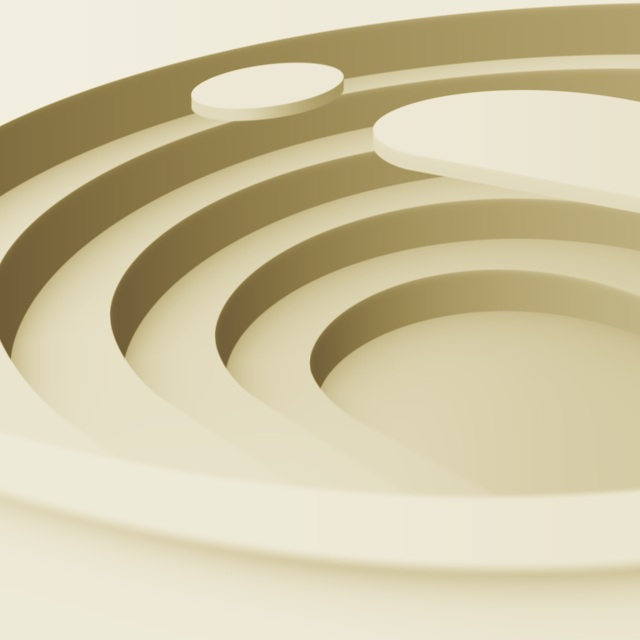
This background is drawn by a Shadertoy shader. Its source:

```glsl
// Nested rounded recesses stepping down into a cream basin, with a disc and a slab afloat.
// Each recess is a rim curve filled with wall, then a foot curve filled with the next tread.
// Everything is painted back to front; one tone value per part drives a sand colour ramp.

const int LEVELS = 5;
// Back curves: left end x, left end y, run to the crest, rise to the crest
const vec4 RIM[LEVELS] = vec4[](
    vec4(-.221, .583, 1.302, .413), vec4(-.016, .531, .990, .362),
    vec4(.172, .508, .677, .280), vec4(.336, .475, .469, .215),
    vec4(.484, .432, .297, .147));
const vec4 FOOT[LEVELS] = vec4[](
    vec4(-.169, .479, 1.172, .436), vec4(.016, .427, .898, .406),
    vec4(.190, .408, .677, .328), vec4(.352, .410, .456, .217),
    vec4(.495, .368, .293, .146));
// Front curves: slope of the straight side, depth and width of the bend
const vec3 FRONT[LEVELS] = vec3[](
    vec3(2., .26, .1), vec3(.75, .098, .117), vec3(.66, .077, .085),
    vec3(.64, .056, .062), vec3(.55, .048, .078));

const vec4 SLAB_BACK = vec4(.583, .798, .234, .061);
const vec3 SLAB_FRONT = vec3(.187, .027, .059);
const float SLAB_THICKNESS = .026;
const vec2 DISC_CENTER = vec2(.418, .866);
const vec2 DISC_RADII = vec2(.119, .033);
const float DISC_TILT = .12;
const float DISC_THICKNESS = .019;

const float WALL_DARK = .43, WALL_LIGHT = .80;
const float TREAD_OUTER = .915, TREAD_INNER = .865;
const float CREASE_DEPTH = .14, CREASE_WIDTH = .032;
const float SURFACE = .937, FACE = .928;
const float EDGE = .0009;

// Sand ramp: takes the red value, lets green and blue fall away in shade
vec3 sand(float tone) {
    float q = 1. - tone;
    return vec3(tone, tone - q * (.28 - .27 * q), tone - q * (1.45 - 1.9 * q));
}

float backHeight(float x, vec4 c) {
    float u = 1. - (x - c.x) / c.z;
    float arch = u > 0. ? pow(max(1. - u * u, 0.), .54) : 1. - .5 * u * u;
    return c.y + c.w * arch;
}

float frontHeight(float x, vec4 c, vec3 f) {
    float s = max(x - c.x, 0.);
    float u = 1. - min(s / f.z, 1.);
    return c.y - f.x * s - f.y * sqrt(1. - u * u);
}

// Approximate distances, positive inside the shape
float insideBack(vec2 p, vec4 c) {
    const float h = .0015;
    float slope = (backHeight(p.x + h, c) - backHeight(p.x - h, c)) / (2. * h);
    return min((backHeight(p.x, c) - p.y) * inversesqrt(1. + slope * slope), p.x - c.x);
}

float insideFront(vec2 p, vec4 c, vec3 f) {
    const float h = .0015;
    float slope = (frontHeight(p.x + h, c, f) - frontHeight(p.x - h, c, f)) / (2. * h);
    return (p.y - frontHeight(p.x, c, f)) * inversesqrt(1. + slope * slope);
}

float insideEllipse(vec2 p, vec2 r) {
    float k = length(p / r);
    return k * (1. - k) / max(length(p / (r * r)), .001);
}

float cover(float d, float w) { return smoothstep(-w, w, d); }

void mainImage(out vec4 fragColor, in vec2 fragCoord) {
    vec2 p = fragCoord / iResolution.y;
    float w = EDGE + .6 / iResolution.y;
    float tone = SURFACE + .012 * (1. - smoothstep(0., .6, p.x));

    // Recesses, outermost first; front edges blur towards the viewer
    float frontBlur = w + .006 * (1. - smoothstep(.22, .42, p.y));
    float creaseFade = mix(1., .4, smoothstep(.2, 1., p.x));
    for (int i = 0; i < LEVELS; i++) {
        float depth = float(i) / float(LEVELS - 1);
        float back = insideBack(p, RIM[i]);
        float mask = cover(back, w) * cover(insideFront(p, RIM[i], FRONT[i]), frontBlur);

        float along = max(p.x - RIM[i].x, 0.) / RIM[i].z;
        float wall = mix(WALL_DARK, WALL_LIGHT, 1. - exp(-1.3 * along));
        wall += .09 * exp(-max(back, 0.) / .004);

        float foot = insideBack(p, FOOT[i]);
        float tread = mix(TREAD_OUTER, TREAD_INNER, depth);
        tread += .022 * depth * (1. - smoothstep(.22, .42, p.y)) * (1. - smoothstep(.4, .8, p.x));
        tread -= .03 * depth * smoothstep(.6, 1., p.x);
        tread -= CREASE_DEPTH * creaseFade * exp(-max(foot, 0.) / CREASE_WIDTH);
        tone = mix(tone, mix(wall, tread, cover(foot, w)), mask);
    }

    // Slab: side first, then its top face
    vec2 lifted = p + vec2(0., SLAB_THICKNESS);
    float slabBack = cover(insideBack(p, SLAB_BACK), w);
    float slabFace = insideFront(p, SLAB_BACK, SLAB_FRONT);
    float slabSide = insideFront(lifted, SLAB_BACK, SLAB_FRONT);
    tone = mix(tone, .885 + .03 * exp(-abs(slabFace) / .003), slabBack * cover(slabSide, w));
    tone = mix(tone, FACE - .012 * smoothstep(.7, 1., p.x), slabBack * cover(slabFace, w));

    // Disc: sheared ellipse, swept downwards for its side
    vec2 q = p - DISC_CENTER;
    q.y -= DISC_TILT * q.x;
    vec2 swept = vec2(q.x, q.y - clamp(q.y, -DISC_THICKNESS, 0.));
    float discSide = mix(.88, .66, smoothstep(-.06, .12, q.x));
    tone = mix(tone, discSide, cover(insideEllipse(swept, DISC_RADII), w));
    tone = mix(tone, FACE, cover(insideEllipse(q, DISC_RADII), w));

    // Front lip, out of focus, with the soft shadow beneath it
    float lipTop = .224 + .178 * pow(abs(p.x - .755), 2.);
    float lipFoot = .102 + .184 * pow(abs(p.x - .807), 2.);
    float below = lipFoot - p.y;
    float shadow = smoothstep(-.022, .008, below) * exp(-max(below, 0.) / .03);
    float lip = .934 - .012 * smoothstep(.4, 1., p.x);
    lip -= .12 * shadow * mix(.6, 1., smoothstep(0., .6, p.x));
    tone = mix(tone, lip, cover(lipTop - p.y, .007));

    fragColor = vec4(sand(tone), 1.);
}
```
